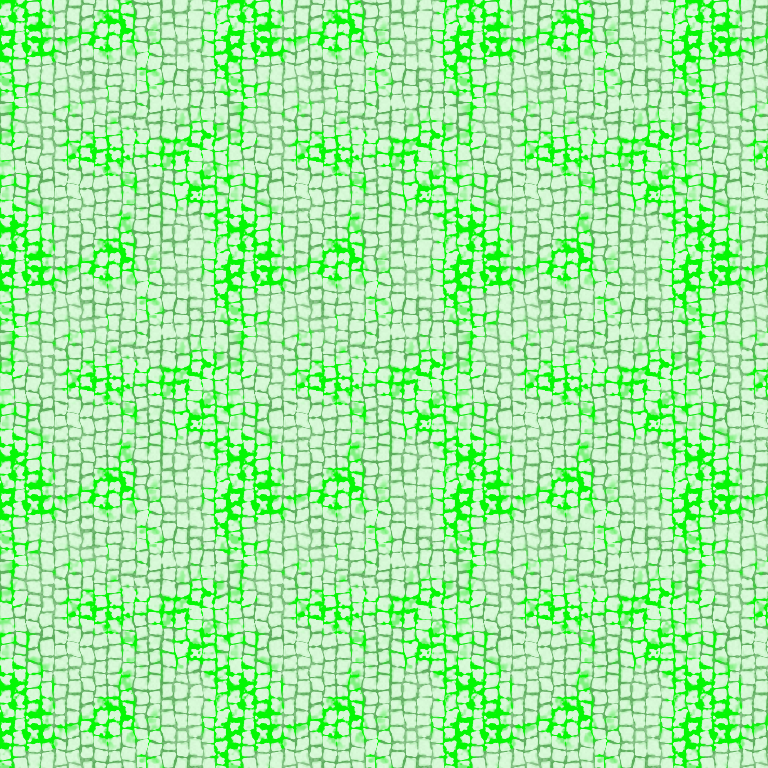
Write a WebGL 1 fragment shader that draws this texture.

```glsl
precision highp float;
// Mossy cobblestones: columns of small, uneven pale stones with thin joints.
// Each column has its own row count and offset; noise that wraps at the tile
// edge bends the joints and grows bright moss in clumps and vertical bands.

uniform vec2 u_resolution;

const float TILES = 3.354;            // pattern repeats across the canvas
const float COLUMNS = 17.0;           // stone columns per repeat
const float ROW_JITTER = 0.30;        // unevenness of stone heights
const float JOINT_BEND = 0.30;        // waviness of the joints
const float TILT = 0.14;              // range of stone rotation
const float GAP_MIN = 0.035;          // half joint width, in stones
const float GAP_MAX = 0.095;
const float CORNER = 0.13;            // corner radius of a stone
const float ROUGHNESS = 0.10;         // ragged stone edges
const float BAND_PHASE = 0.05;        // first of two mossy bands per repeat
const float BAND_STRENGTH = 0.07;
const vec2 CLUMP = vec2(0.59, 0.83);  // densest moss within a repeat
const vec2 CLUMP_SIZE = vec2(0.075, 0.045);

const vec3 STONE = vec3(0.845, 0.975, 0.845);
const vec3 STAIN = vec3(0.64, 0.91, 0.64);
const vec3 JOINT = vec3(0.36, 0.68, 0.36);
const vec3 WORN_JOINT = vec3(0.55, 0.77, 0.55);
const vec3 MOSS = vec3(0.02, 0.97, 0.02);

float hash(vec2 p) {
  vec3 q = fract(p.xyx * 0.1031);
  q += dot(q, q.yzx + 33.33);
  return fract((q.x + q.y) * q.z);
}

// Integer cell index wrapped to one repeat.
vec2 wrap(vec2 i, vec2 period) {
  return floor(mod(i + 0.5, period));
}

// Value noise over the tile, with a whole number of cells per repeat.
float noise(vec2 tile, float cells, float seed) {
  vec2 p = tile * cells;
  vec2 i = floor(p), f = fract(p);
  f = f * f * (3.0 - 2.0 * f);
  vec2 a = wrap(i, vec2(cells)) + seed;
  vec2 b = wrap(i + 1.0, vec2(cells)) + seed;
  return mix(mix(hash(a), hash(vec2(b.x, a.y)), f.x),
             mix(hash(vec2(a.x, b.y)), hash(b), f.x), f.y);
}

// Distance to the nearest stone outline (negative inside), and the stone id.
float stones(vec2 tile, out vec2 id) {
  vec2 bend = vec2(noise(tile, COLUMNS, 3.0), noise(tile, COLUMNS, 41.0)) - 0.5;
  float x = tile.x * COLUMNS + bend.x * JOINT_BEND;
  float column = wrap(vec2(floor(x)), vec2(COLUMNS)).x;
  float rows = COLUMNS - 1.0 + floor(3.0 * hash(vec2(column, 71.0)));
  float y = tile.y * rows + bend.y * JOINT_BEND + hash(vec2(column, 97.0));

  // Find the uneven row boundaries around this point.
  float row = floor(y);
  vec2 period = vec2(COLUMNS, rows);
  float jitter = ROW_JITTER * hash(wrap(vec2(column, row), period));
  row -= step(y, row + jitter);
  id = wrap(vec2(column, row), period);
  float low = row + ROW_JITTER * hash(id);
  float high = row + 1.0 + ROW_JITTER * hash(wrap(vec2(column, row + 1.0), period));

  // One slightly tilted, rounded box.
  float tilt = TILT * (hash(id + 19.0) - 0.5);
  float gap = mix(GAP_MIN, GAP_MAX, hash(id + 53.0));
  vec2 local = vec2(fract(x) - 0.5, y - 0.5 * (low + high));
  local = mat2(1.0, tilt, -tilt, 1.0) * local;
  vec2 q = abs(local) - vec2(0.5, 0.5 * (high - low)) + gap + CORNER;
  return length(max(q, 0.0)) + min(max(q.x, q.y), 0.0) - CORNER;
}

void main() {
  float side = min(u_resolution.x, u_resolution.y);
  vec2 uv = gl_FragCoord.xy / side;
  vec2 tile = vec2(uv.x, 1.0 - uv.y) * TILES;
  float aa = 0.5 * TILES * COLUMNS / side;

  float fine = noise(tile, 68.0, 7.0);
  float grain = noise(tile, 136.0, 23.0);
  float blotch = noise(tile, 34.0, 59.0);

  vec2 id;
  float d = stones(tile, id) + ROUGHNESS * (fine - 0.5);
  float inside = max(-d, 0.0);

  // Moss amount: broad patches, two bands and one dense clump.
  vec2 toClump = (fract(tile - CLUMP + 0.5) - 0.5) / CLUMP_SIZE;
  float moss = 0.5 * noise(tile, 6.0, 11.0) + 0.3 * noise(tile, 13.0, 31.0) + 0.2 * blotch;
  moss += BAND_STRENGTH * cos(12.56637 * (tile.x - BAND_PHASE));
  moss += 0.25 * exp(-dot(toClump, toClump));

  // Stone face: faint grain, stained rims and green blotches on some stones.
  vec3 face = STONE * (0.985 + 0.03 * grain);
  float rim = smoothstep(0.17, 0.0, inside) * smoothstep(0.2, 0.8, fine);
  face = mix(face, STAIN, 0.65 * rim);
  float patchy = smoothstep(0.45, 0.75, 0.6 * blotch + 0.4 * fine);
  patchy *= smoothstep(0.42, 0.62, moss) * step(0.5, hash(id + 83.0));
  face = mix(face, mix(STAIN, MOSS, 0.4), 0.8 * patchy);

  // Joints: grey green where dry, vivid where mossy.
  float wear = noise(tile, 9.0, 67.0);
  vec3 joint = mix(JOINT, WORN_JOINT, smoothstep(0.35, 0.8, 0.6 * wear + 0.4 * grain));
  joint = mix(joint, MOSS, smoothstep(0.47, 0.60, moss));

  vec3 color = mix(face, joint, smoothstep(-aa, aa, d));
  float spill = moss + 0.3 * (0.6 * fine + 0.4 * grain - 0.5) - 0.59 - 0.9 * inside;
  color = mix(color, MOSS, smoothstep(0.0, 0.12, spill));
  gl_FragColor = vec4(color, 1.0);
}
```
